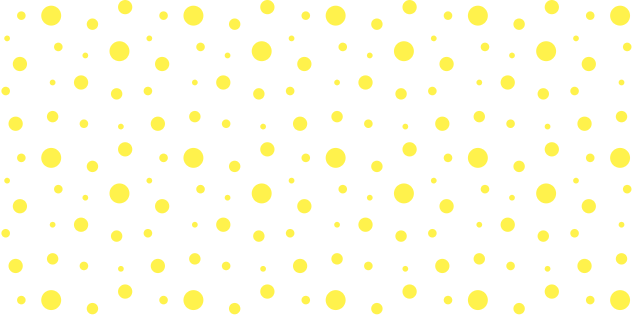
Reproduce this pattern procedurally as a Shadertoy shader.

```glsl
// Seamless tile of scattered yellow dots in five sizes on white.

const vec3 BACKGROUND = vec3(1.0);
const vec3 DOT_COLOUR = vec3(1.0, 0.95, 0.30);
const float TILES_DOWN = 2.25;   // repeats over the canvas height
const float TILE_SIZE = 100.0;   // tile units per repeat
const int DOT_COUNT = 17;

// Dot centres in tile units from the top left, largest dots first
const vec2 CENTRES[DOT_COUNT] = vec2[DOT_COUNT](
    vec2(36, 11), vec2(84, 36),
    vec2(88, 5), vec2(11, 87), vec2(57, 58), vec2(14, 45),
    vec2(37, 82), vec2(65, 17), vec2(82, 66),
    vec2(41, 33), vec2(4, 64), vec2(59, 87), vec2(15, 11),
    vec2(5, 27), vec2(85, 89), vec2(60, 39), vec2(37, 58));

// Radius of each size group, in tile units
float dotRadius(int i) {
    return i < 2 ? 7.0 : i < 6 ? 5.0 : i < 9 ? 4.0 : i < 13 ? 3.0 : 2.0;
}

// Shortest offset on the repeating tile
vec2 wrapOffset(vec2 offset) {
    return (fract(offset / TILE_SIZE + 0.5) - 0.5) * TILE_SIZE;
}

// Signed distance to the nearest dot edge
float dotsDistance(vec2 p) {
    float nearest = TILE_SIZE;
    for (int i = 0; i < DOT_COUNT; i++) {
        nearest = min(nearest, length(wrapOffset(p - CENTRES[i])) - dotRadius(i));
    }
    return nearest;
}

void mainImage(out vec4 fragColor, in vec2 fragCoord) {
    // Tile units, measured from the top left corner
    float pixelSize = TILES_DOWN * TILE_SIZE / iResolution.y;
    vec2 p = vec2(fragCoord.x, iResolution.y - fragCoord.y) * pixelSize;

    // One-pixel smooth edge
    float coverage = clamp(0.5 - dotsDistance(p) / pixelSize, 0.0, 1.0);
    fragColor = vec4(mix(BACKGROUND, DOT_COLOUR, coverage), 1.0);
}
```
